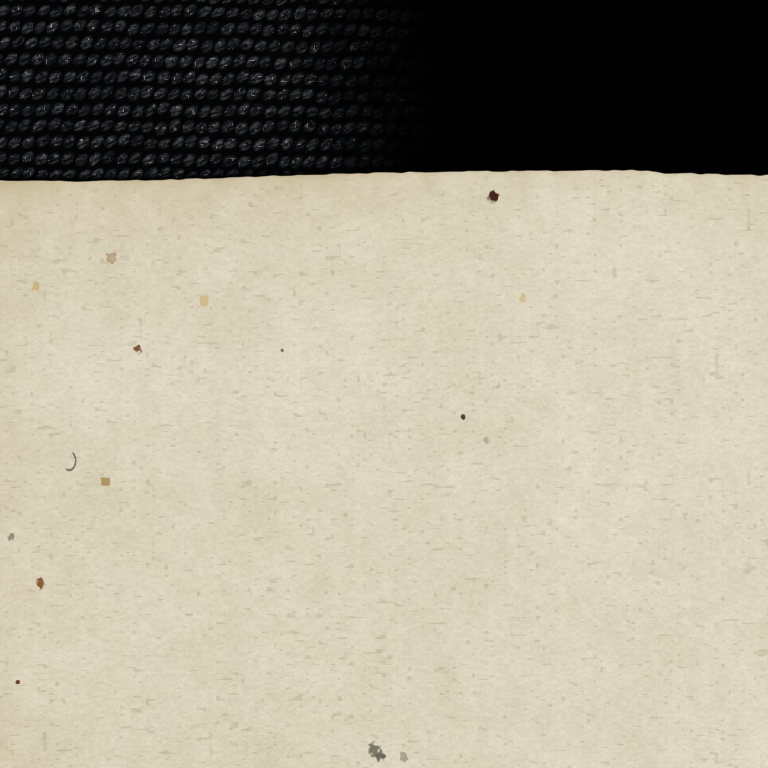
Write a three.js fragment shader that draws this texture.

```glsl
// Aged cream paper below a dark knitted cloth that falls off into black shadow.
// Layered value noise makes the paper fibre; a staggered, warped grid of tilted
// loops makes the knit; soft distance spots make foxing, grit and a stray hair.
varying vec2 vUv;

const vec3 PAPER_LIGHT = vec3(0.878, 0.848, 0.768);
const vec3 PAPER_SHADE = vec3(0.832, 0.797, 0.700);
const vec3 PAPER_EDGE = vec3(0.77, 0.71, 0.57);
const vec3 SHADOW = vec3(0.004);
const vec3 YARN = vec3(0.185, 0.192, 0.205);
const vec3 RUST = vec3(0.50, 0.31, 0.17);
const vec3 OCHRE = vec3(0.77, 0.64, 0.40);
const vec3 GRIT = vec3(0.36, 0.35, 0.29);
const vec2 STITCHES = vec2(57.0, 47.0);
const float AA = 0.0012;

float hash(vec2 p) {
  vec3 q = fract(vec3(p.xyx) * 0.1031);
  q += dot(q, q.yzx + 33.33);
  return fract((q.x + q.y) * q.z);
}

float noise(vec2 p) {
  vec2 i = floor(p), f = fract(p);
  f = f * f * (3.0 - 2.0 * f);
  return mix(mix(hash(i), hash(i + vec2(1.0, 0.0)), f.x),
             mix(hash(i + vec2(0.0, 1.0)), hash(i + 1.0), f.x), f.y);
}

float fbm(vec2 p) {
  float sum = 0.0, amp = 0.5;
  for (int i = 0; i < 4; i++) {
    sum += amp * noise(p);
    p = mat2(0.8, 0.6, -0.6, 0.8) * p * 2.03 + 17.0;
    amp *= 0.5;
  }
  return sum / 0.9375;
}

// Height of the paper's upper edge
float paperTop(float x) {
  float y = 0.7650 - 0.0010 * smoothstep(0.0, 0.12, x);
  y += 0.0120 * smoothstep(0.08, 0.58, x) + 0.0025 * smoothstep(0.5, 0.82, x);
  y -= 0.0040 * smoothstep(0.83, 0.87, x) + 0.0025 * smoothstep(0.87, 1.0, x);
  return y + 0.0016 * (noise(vec2(x * 90.0, 3.0)) - 0.5);
}

// Rows of overlapping yarn loops
vec3 knit(vec2 p) {
  vec2 g = p + 0.005 * vec2(noise(p * 28.0), noise(p * 28.0 + 40.0));
  g.y += 0.012 * p.x;
  g *= STITCHES;
  float row = floor(g.y);
  g.x += 0.3 * mod(row, 2.0) + 0.3 * hash(vec2(row, 5.0));
  vec2 id = vec2(floor(g.x), row);
  vec2 c = fract(g) - 0.5;
  c += 0.16 * (vec2(hash(id), hash(id + 31.0)) - 0.5);
  c.y -= 0.30 * c.x;
  float d = length(c * vec2(0.85, 1.25));
  float loopBody = 1.0 - smoothstep(0.22, 0.52, d);
  float groove = 1.0 - 0.55 * smoothstep(0.14, 0.0, abs(c.y + 0.08));
  float fibre = noise(mat2(0.9, -0.5, 0.5, 0.9) * p * vec2(240.0, 480.0));
  float light = loopBody * groove * (0.15 + 1.25 * fibre) * (0.65 + 0.6 * hash(id + 7.0));
  float glint = smoothstep(0.80, 0.96, noise(p * 330.0 + 9.0)) * loopBody;
  float reach = 1.0 - smoothstep(0.32, 0.575, p.x + 0.05 * (noise(p * 45.0) - 0.5));
  return SHADOW + reach * (vec3(0.012, 0.013, 0.016) + YARN * light + 0.32 * glint);
}

vec3 paper(vec2 p, float depth) {
  float cloud = fbm(p * vec2(5.0, 6.0) + 2.0);
  float mottle = fbm(p * 34.0);
  float fibre = noise(p * vec2(150.0, 290.0)) - 0.5;
  float grain = noise(p * 420.0 + 80.0) - 0.5;
  float laid = noise(vec2(p.x * 75.0, p.y * 8.0)) - 0.5;
  float warmSide = 1.0 - smoothstep(0.0, 0.75, p.x);
  float tone = 0.30 + 0.22 * warmSide + 0.9 * (cloud - 0.5) + 0.75 * (mottle - 0.5);
  vec3 col = mix(PAPER_LIGHT, PAPER_SHADE, clamp(tone, 0.0, 1.2));
  col += 0.034 * fibre + 0.034 * grain + 0.012 * laid;
  float fleck = smoothstep(0.79, 0.95, noise(p * vec2(120.0, 260.0) + 150.0));
  col -= fleck * vec3(0.06, 0.065, 0.075);
  float margin = exp(-depth * 26.0) * (0.25 + 0.4 * warmSide) + 0.4 * exp(-depth * 300.0);
  margin += 0.18 * exp(-p.x * 30.0);
  return mix(col, PAPER_EDGE, clamp(margin * (0.5 + mottle), 0.0, 1.0));
}

// Blends an irregular stain into the colour
void spot(inout vec3 col, vec2 p, vec2 at, float r, vec3 tint, float strength) {
  float d = length((p - at) * vec2(1.0, 0.9)) + r * 0.9 * (noise(p * 260.0) - 0.5);
  col = mix(col, tint, strength * (1.0 - smoothstep(r * 0.6, r + AA, d)));
}

void main() {
  vec2 p = vUv;
  float depth = paperTop(p.x) - p.y;
  vec3 sheet = paper(p, depth);

  // Rust and ochre foxing
  spot(sheet, p, vec2(0.643, 0.7435), 0.0062, vec3(0.24, 0.12, 0.08), 0.95);
  spot(sheet, p, vec2(0.145, 0.664), 0.0065, RUST, 0.45);
  spot(sheet, p, vec2(0.146, 0.664), 0.0040, PAPER_EDGE, 0.7);
  spot(sheet, p, vec2(0.179, 0.5455), 0.0050, RUST * 0.85, 0.85);
  spot(sheet, p, vec2(0.052, 0.241), 0.0060, RUST, 0.9);
  spot(sheet, p, vec2(0.137, 0.373), 0.0055, OCHRE * 0.85, 0.85);
  spot(sheet, p, vec2(0.047, 0.628), 0.0055, OCHRE, 0.6);
  spot(sheet, p, vec2(0.267, 0.609), 0.0062, OCHRE, 0.55);
  spot(sheet, p, vec2(0.681, 0.612), 0.0050, OCHRE, 0.45);

  // Grey grit
  spot(sheet, p, vec2(0.603, 0.457), 0.0024, GRIT * 0.6, 0.9);
  spot(sheet, p, vec2(0.633, 0.427), 0.0040, GRIT, 0.3);
  spot(sheet, p, vec2(0.016, 0.301), 0.0050, GRIT, 0.55);
  spot(sheet, p, vec2(0.023, 0.112), 0.0026, RUST * 0.7, 0.9);
  spot(sheet, p, vec2(0.367, 0.544), 0.0020, GRIT, 0.8);
  spot(sheet, p, vec2(0.487, 0.024), 0.0075, GRIT, 0.75);
  spot(sheet, p, vec2(0.496, 0.016), 0.0060, GRIT * 0.8, 0.75);
  spot(sheet, p, vec2(0.526, 0.015), 0.0060, GRIT, 0.4);

  // Curled hair
  vec2 h = p - vec2(0.090, 0.400);
  float hair = 1.0 - smoothstep(0.0004, 0.0017, abs(length(h * vec2(1.0, 0.7)) - 0.0085));
  sheet = mix(sheet, GRIT, 0.75 * hair * smoothstep(-0.002, 0.003, h.x - 0.4 * h.y));

  // Faint crease
  float crease = abs(p.y - 0.683 + 0.12 * (p.x - 0.54)) + 0.002 * noise(p * 120.0);
  float span = smoothstep(0.505, 0.53, p.x) * (1.0 - smoothstep(0.55, 0.575, p.x));
  sheet = mix(sheet, PAPER_EDGE, 0.45 * span * (1.0 - smoothstep(0.0005, 0.003, crease)));

  // Cloth with a contact shadow, then the sheet over it
  vec3 cloth = knit(p) * smoothstep(-0.002, 0.012, -depth);
  gl_FragColor = vec4(mix(cloth, sheet, smoothstep(-AA, AA, depth)), 1.0);
}
```
